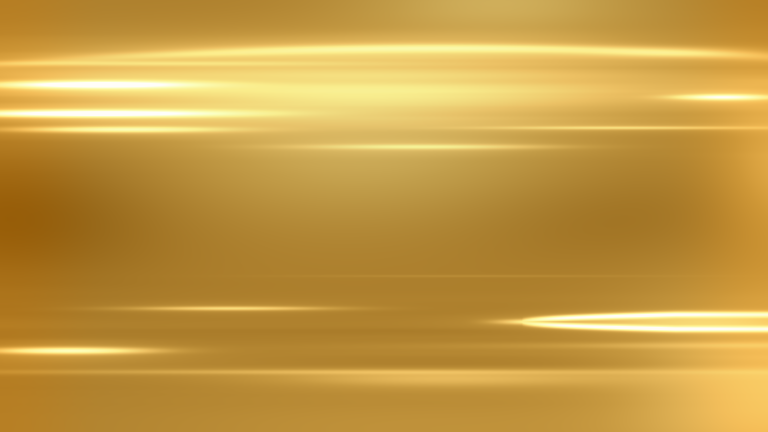
Write a Shadertoy shader that draws this background.

```glsl
// Brushed gold backdrop with soft shading and glowing horizontal light streaks.

float hash(vec2 p) {
    return fract(sin(dot(p, vec2(127.1, 311.7))) * 43758.5453);
}

float noise(vec2 p) {
    vec2 i = floor(p), f = fract(p);
    f = f * f * (3.0 - 2.0 * f);
    return mix(mix(hash(i), hash(i + vec2(1, 0)), f.x),
               mix(hash(i + vec2(0, 1)), hash(i + vec2(1, 1)), f.x), f.y);
}

// Elliptical gaussian, used for both broad shading and thin streaks
float glow(vec2 p, vec2 centre, vec2 radius) {
    vec2 d = (p - centre) / radius;
    return exp(-dot(d, d));
}

// Bright core inside a wider, fainter halo
float streak(vec2 p, vec2 centre, vec2 radius) {
    return glow(p, centre, radius) + 0.3 * glow(p, centre, radius * vec2(1.2, 3.0));
}

// Heat 0..6 runs from deep bronze through gold to white
vec3 goldRamp(float heat) {
    vec3 c = mix(vec3(0.54, 0.35, 0.05), vec3(0.66, 0.48, 0.16), clamp(heat, 0.0, 1.0));
    c = mix(c, vec3(0.78, 0.60, 0.25), clamp(heat - 1.0, 0.0, 1.0));
    c = mix(c, vec3(0.93, 0.75, 0.38), clamp(heat - 2.0, 0.0, 1.0));
    c = mix(c, vec3(0.99, 0.92, 0.53), clamp(heat - 3.0, 0.0, 1.0));
    c = mix(c, vec3(0.99, 0.99, 0.71), clamp(heat - 4.0, 0.0, 1.0));
    return mix(c, vec3(1.00, 0.99, 0.97), clamp(heat - 5.0, 0.0, 1.0));
}

float broadShading(vec2 p) {
    float heat = 1.15;
    heat += 2.3 * glow(p, vec2(0.45, 0.81), vec2(0.55, 0.10));
    heat += 1.1 * glow(p, vec2(0.47, 0.64), vec2(0.30, 0.15));
    heat += 1.2 * glow(p, vec2(0.65, 1.00), vec2(0.20, 0.08));
    heat += 1.3 * glow(p, vec2(1.02, 0.62), vec2(0.09, 0.20));
    heat += 2.0 * glow(p, vec2(1.02, 0.10), vec2(0.20, 0.25));
    heat += 0.6 * glow(p, vec2(0.55, 0.00), vec2(0.40, 0.13));
    heat -= 1.0 * glow(p, vec2(0.03, 0.50), vec2(0.20, 0.16));
    heat -= 0.5 * glow(p, vec2(0.80, 0.50), vec2(0.20, 0.12));
    return heat;
}

// Fine brushed lines, limited to the upper and lower bands
float brushedLines(vec2 p) {
    float band = glow(p, vec2(0.5, 0.79), vec2(2.0, 0.11))
               + 0.7 * glow(p, vec2(0.5, 0.20), vec2(2.0, 0.10));
    float lines = 0.0;
    for (float i = 0.0; i < 3.0; i++) {
        float scale = exp2(i);
        lines += (noise(vec2(p.x * 1.7 + i * 9.0, p.y * 32.0 * scale)) - 0.5) / scale;
    }
    return 0.6 * band * lines;
}

float upperStreaks(vec2 p) {
    float arcY = 0.888 - 0.11 * (p.x - 0.58) * (p.x - 0.58);
    float heat = 1.5 * streak(p, vec2(0.55, arcY), vec2(0.48, 0.010));
    heat += 0.9 * glow(p, vec2(0.16, 0.853), vec2(0.25, 0.006));
    heat += 0.9 * glow(p, vec2(0.88, 0.878), vec2(0.10, 0.012));
    heat += 3.4 * streak(p, vec2(0.12, 0.804), vec2(0.13, 0.008));
    heat += 3.8 * streak(p, vec2(0.11, 0.737), vec2(0.19, 0.008));
    heat += 2.3 * streak(p, vec2(0.15, 0.700), vec2(0.14, 0.007));
    heat += 2.6 * streak(p, vec2(0.94, 0.775), vec2(0.06, 0.006));
    heat += 1.4 * streak(p, vec2(0.82, 0.704), vec2(0.17, 0.004));
    return heat + 1.3 * streak(p, vec2(0.56, 0.660), vec2(0.16, 0.006));
}

float lowerStreaks(vec2 p) {
    float heat = 2.0 * streak(p, vec2(0.30, 0.286), vec2(0.13, 0.005));
    heat += 3.1 * streak(p, vec2(0.09, 0.188), vec2(0.11, 0.008));
    heat += 0.9 * streak(p, vec2(0.40, 0.139), vec2(0.50, 0.006));
    heat += 1.2 * glow(p, vec2(0.58, 0.122), vec2(0.22, 0.020));
    heat += 0.6 * glow(p, vec2(0.85, 0.200), vec2(0.25, 0.008));
    return heat + 0.4 * glow(p, vec2(0.62, 0.361), vec2(0.22, 0.003));
}

// One ray that opens into two branches towards the right edge
float forkedStreak(vec2 p) {
    float gap = 0.017 * sqrt(clamp((p.x - 0.68) / 0.20, 0.0, 1.0));
    float offset = (abs(p.y - 0.255) - gap) / 0.0065;
    float strength = smoothstep(0.60, 0.74, p.x) * (1.0 - 0.3 * smoothstep(0.82, 1.0, p.x));
    float inside = glow(p, vec2(0.86, 0.255), vec2(0.18, 0.022));
    return 3.8 * strength * exp(-offset * offset) + 1.5 * inside;
}

void mainImage(out vec4 fragColor, in vec2 fragCoord) {
    vec2 p = fragCoord / iResolution.xy;
    float heat = broadShading(p) + brushedLines(p)
               + upperStreaks(p) + lowerStreaks(p) + forkedStreak(p);
    vec3 color = goldRamp(heat);

    // Cooler khaki in the upper middle, warmer amber at the sides
    float khaki = glow(p, vec2(0.5, 0.65), vec2(0.25, 0.18))
                + glow(p, vec2(0.65, 1.0), vec2(0.20, 0.08));
    color += khaki * vec3(-0.03, 0.02, 0.05);
    float amber = smoothstep(0.35, 0.5, abs(p.x - 0.5)) * (1.0 - smoothstep(3.0, 4.5, heat));
    color += amber * vec3(0.03, -0.01, -0.04);

    fragColor = vec4(clamp(color, 0.0, 1.0), 1.0);
}
```
